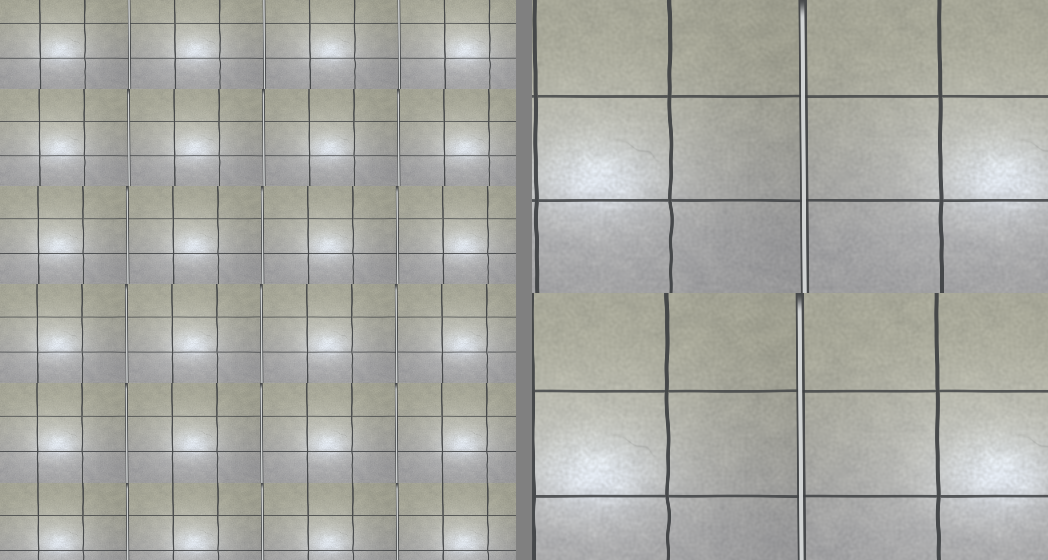
Left, the full canvas; right, a detail of the centre.
Give the GLSL for this texture, as a Shadertoy shader.

```glsl
const vec2 PANEL = vec2(0.2409, 0.1758);      // size of one repeat, in canvas heights
const vec2 PANEL_START = vec2(0.0098, 0.0169); // part cut off at the left and top
const vec2 GLOW_CENTER = vec2(0.1185, 0.108);
const vec3 BEIGE = vec3(0.640, 0.640, 0.580);
const vec3 GREY = vec3(0.610, 0.610, 0.615);
const vec3 GROUT = vec3(0.24, 0.25, 0.26);
const vec3 SEAM_LIGHT = vec3(0.88, 0.89, 0.89);

vec2 hash2(vec2 p) {
    vec3 q = fract(p.xyx * vec3(0.1031, 0.1030, 0.0973));
    q += dot(q, q.yzx + 33.33);
    return fract((q.xx + q.yz) * q.zy);
}

float gradientDot(vec2 cell, vec2 offset, vec2 f) {
    return dot(hash2(cell + offset) * 2.0 - 1.0, f - offset);
}

float gradientNoise(vec2 p) {
    vec2 i = floor(p), f = fract(p);
    vec2 u = f * f * f * (f * (f * 6.0 - 15.0) + 10.0);
    float low = mix(gradientDot(i, vec2(0, 0), f), gradientDot(i, vec2(1, 0), f), u.x);
    float high = mix(gradientDot(i, vec2(0, 1), f), gradientDot(i, vec2(1, 1), f), u.x);
    return mix(low, high, u.y);
}

float fbm(vec2 p) {
    float sum = 0.0, amplitude = 0.6;
    for (int k = 0; k < 4; k++) {
        sum += amplitude * gradientNoise(p);
        p = mat2(1.6, 1.2, -1.2, 1.6) * p + 7.3;
        amplitude *= 0.6;
    }
    return sum;
}

float lineMask(float d, float halfWidth, float blur) {
    return 1.0 - smoothstep(halfWidth - blur, halfWidth + blur, abs(d));
}

float glow(vec2 p, vec2 center, vec2 spread) {
    vec2 q = (p - center) / spread;
    return exp(-0.5 * dot(q, q));
}

// Stone surface with a soft lamp reflection
vec3 stone(vec2 p) {
    vec3 color = mix(BEIGE, GREY, smoothstep(0.1, 0.9, p.y / PANEL.y));
    float marble = fbm(vec2(p.x + 0.5 * p.y, p.y * 1.5 - 0.3 * p.x) * 55.0 + 11.0);
    float grain = gradientNoise(p * 420.0 + 5.0);
    color += marble * vec3(0.060, 0.058, 0.048) + grain * 0.045;
    color -= 0.025 * smoothstep(0.13, 0.24, p.x);
    color += vec3(0.135, 0.138, 0.140) * glow(p, GLOW_CENTER - vec2(0.008, 0.008), vec2(0.058, 0.042));
    float core = glow(p, GLOW_CENTER, vec2(0.023, 0.015));
    color += vec3(0.12, 0.14, 0.18) * core * (1.0 + 0.5 * marble + 0.3 * grain);
    // Faint diagonal scratch beside the reflection
    vec2 s = p - vec2(0.143, 0.091);
    float scratch = lineMask(s.y - 0.55 * s.x - 0.006 * gradientNoise(p * 90.0), 0.0005, 0.001);
    return color - 0.07 * scratch * smoothstep(0.016, 0.006, abs(s.x));
}

// Grout lines inside one panel
float grout(vec2 p, float blur) {
    float wobble = 0.0008 * gradientNoise(vec2(p.y * 60.0, 3.5));
    float left = lineMask(p.x - 0.0814 - wobble, 0.0012, blur);
    float right = lineMask(p.x - 0.1615 + 2.0 * wobble, mix(0.0013, 0.0009, p.y / PANEL.y), blur);
    float sag = 0.0006 * gradientNoise(vec2(p.x * 30.0, 8.5));
    float upper = lineMask(p.y - 0.0586 - sag, 0.0008, blur) * 0.88;
    float lower = lineMask(p.y - 0.1208 + sag, 0.0008, blur) * 0.92;
    return max(max(left, right), max(upper, lower));
}

// Light strip with dark borders where panels meet
vec3 addSeam(vec3 color, float d, float y, float blur) {
    float border = lineMask(d, 0.0025, blur);
    float strip = lineMask(d + 0.0002, 0.0012, blur) * smoothstep(0.0, 0.012, y);
    return mix(mix(color, GROUT, border * 0.9), SEAM_LIGHT, strip * 0.9);
}

void mainImage(out vec4 fragColor, in vec2 fragCoord) {
    vec2 uv = fragCoord / iResolution.y;
    float blur = 0.5 / iResolution.y;

    // Panel rows run downwards and are slightly uneven
    float depth = 1.0 - uv.y;
    depth += PANEL_START.y + 0.003 * sin(3.14159 * clamp((depth - 0.16) / 0.71, 0.0, 1.0));
    float row = floor(depth / PANEL.y);
    float y = depth - row * PANEL.y;

    // Each row drifts sideways and leans a little
    float drift = -0.0025 * (1.0 - cos(6.28319 * row / 7.0));
    float lean = 0.0014 * (y / PANEL.y - 0.5);
    float x = uv.x + PANEL_START.x - drift - lean;
    float column = floor(x / PANEL.x);
    vec2 p = vec2(x - column * PANEL.x, y);
    float seamDistance = x - round(x / PANEL.x) * PANEL.x;

    vec3 color = stone(p);
    color += 0.012 * (hash2(vec2(column, row) + 4.0).x - 0.5);
    color = mix(color, GROUT, grout(p, blur) * 0.92);
    color = addSeam(color, seamDistance, y, blur);
    fragColor = vec4(clamp(color, 0.0, 1.0), 1.0);
}
```
